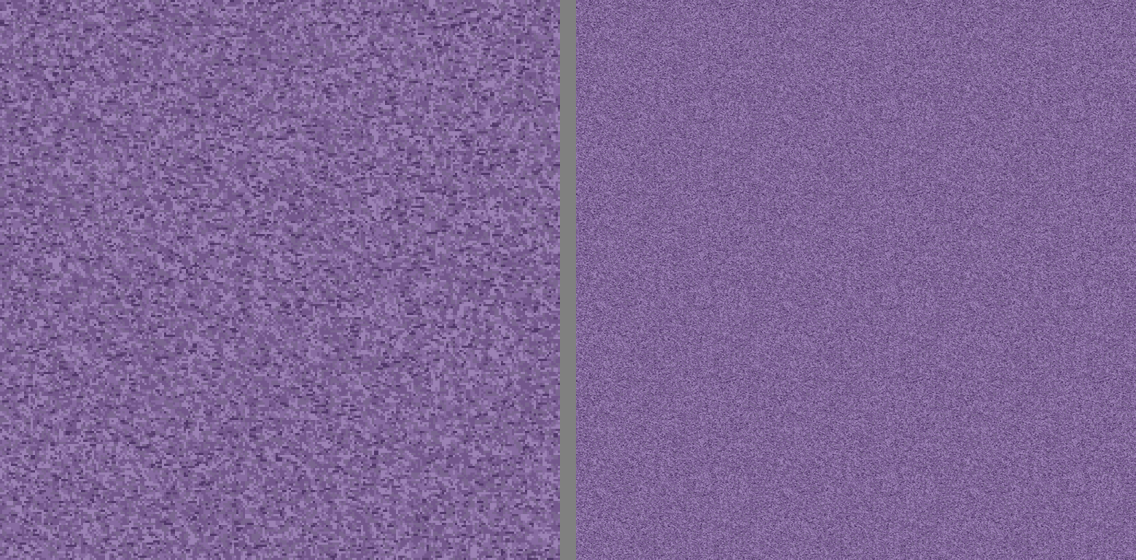
Left: one tile. Right: repeated 3 by 3.
Give the GLSL for this texture, as a WebGL 1 fragment shader.

```glsl
precision highp float;
// A fine mosaic of flat square grains in purples, with short dark dashes.
// Each grain takes its colour from a nearby seed grain found by a short
// random walk, which makes small clumps. All cells wrap, so the tile repeats.

#define CELLS 256.0       // grains along each side
#define WALK_STEPS 3      // longest walk to a seed grain
#define STEP_X 0.32       // chance to step sideways
#define STEP_Y 0.24       // chance to step downwards
#define DASH_STEP 0.35    // chance that a dark dash grows sideways
#define DARK_SHARE 0.085  // area of the dark dashes

uniform vec2 u_resolution;

const vec3 PLUM     = vec3(0.45, 0.34, 0.55);
const vec3 LILAC    = vec3(0.61, 0.51, 0.71);
const vec3 VIOLET   = vec3(0.53, 0.42, 0.63);
const vec3 ASH      = vec3(0.48, 0.40, 0.56);
const vec3 DUSK     = vec3(0.36, 0.26, 0.45);
const vec3 MIDNIGHT = vec3(0.31, 0.21, 0.41);

// Random value of a wrapped cell; salt selects an independent layer
float cellHash(vec2 cell, float salt) {
  vec2 wrapped = mod(cell, CELLS) + salt * 17.37;
  vec3 p = fract(wrapped.xyx * 0.1031);
  p += dot(p, p.yzx + 33.33);
  return fract((p.x + p.y) * p.z);
}

// Walk left or down to the cell that sets the clump colour
vec2 clumpSeed(vec2 cell) {
  for (int i = 0; i < WALK_STEPS; i++) {
    float turn = cellHash(cell, 1.0 + float(i));
    if (turn < STEP_X) cell.x -= 1.0;
    else if (turn < STEP_X + STEP_Y) cell.y -= 1.0;
  }
  return cell;
}

vec3 grainColor(vec2 cell) {
  // Dark dashes, stretched sideways only
  vec2 dashSeed = cell;
  for (int i = 0; i < 2; i++) {
    dashSeed.x -= step(cellHash(dashSeed, 11.0 + float(i)), DASH_STEP);
  }
  float dark = cellHash(dashSeed, 15.0);
  if (dark < DARK_SHARE) return dark < DARK_SHARE * 0.5 ? DUSK : MIDNIGHT;

  // Clumps of the four main tones, by cumulative share
  float tone = cellHash(clumpSeed(cell), 21.0);
  if (tone < 0.31) return PLUM;
  if (tone < 0.56) return LILAC;
  if (tone < 0.81) return VIOLET;
  return ASH;
}

void main() {
  // Area-weighted blend of the grains under this pixel
  vec2 footprint = CELLS / u_resolution;
  vec2 p = gl_FragCoord.xy * footprint;
  vec2 cell = floor(p - 0.5 * footprint);
  vec2 blend = clamp((p + 0.5 * footprint - cell - 1.0) / footprint, 0.0, 1.0);

  vec3 lower = mix(grainColor(cell), grainColor(cell + vec2(1.0, 0.0)), blend.x);
  vec3 upper = mix(grainColor(cell + vec2(0.0, 1.0)), grainColor(cell + 1.0), blend.x);
  gl_FragColor = vec4(mix(lower, upper, blend.y), 1.0);
}
```
